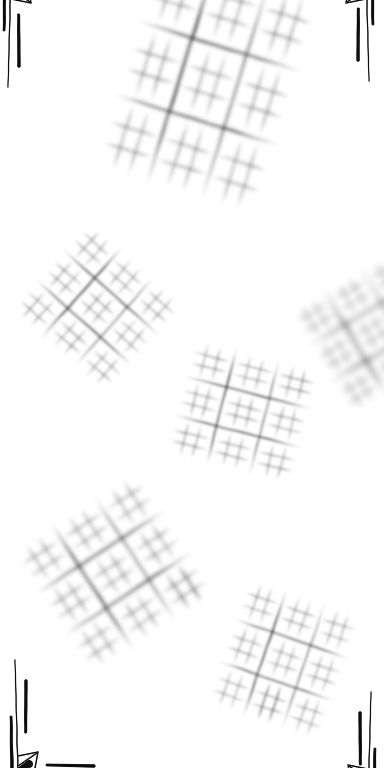
A Shadertoy shader for this background:

```glsl
const float GRID = 384.0;            // design units across the canvas width
const vec3 PAPER = vec3(1.0);
const vec3 INK = vec3(0.05);
const float BIG_SHADE = 0.29;        // darkness of the large grid lines
const float SMALL_SHADE = 0.135;     // darkness of the small grid lines
const float BIG_LEAN = 0.22;         // extra weight of the left large line
const float ACCENT_RATE = 0.02;      // share of strokes drawn darker
const float ACCENT = 0.7;
const float WOBBLE = 0.8;            // sideways drift of hand-drawn lines
const float THICK = 1.75;
const float THIN = 0.75;

const int BOARDS = 6;
// centre and cell pitch of each board
const vec4 PLACE[BOARDS] = vec4[](
    vec4(208, 83, 57, 77), vec4(97.5, 307.5, 43.5, 40.5), vec4(243, 412, 44, 40),
    vec4(114, 573, 51, 50), vec4(284, 660, 40.5, 45), vec4(374, 332, 43, 42));
// rotation, blur radius and strength of each board
const vec3 POSE[BOARDS] = vec3[](
    vec3(0.30, 2.9, 0.95), vec3(0.73, 2.1, 0.95), vec3(0.25, 2.0, 1.0),
    vec3(-0.577, 3.2, 0.8), vec3(0.33, 2.0, 0.95), vec3(-0.535, 5.0, 0.5));
// corner ornament offsets: lower left, lower right, upper left, upper right
const vec2 SHIFT[4] = vec2[](vec2(0, 0), vec2(-2, -32), vec2(-7, -21), vec2(0, -27));

float hash(float n) { return fract(sin(n * 12.9898) * 4375.85); }

vec2 gradientAt(vec2 cell) {
    float angle = 6.2832 * hash(dot(cell, vec2(1.0, 57.31)));
    return vec2(cos(angle), sin(angle));
}

float gradientNoise(vec2 p) {
    vec2 i = floor(p), f = p - i;
    vec2 w = f * f * f * (f * (f * 6.0 - 15.0) + 10.0);
    vec2 e = vec2(1, 0);
    float low = mix(dot(gradientAt(i), f), dot(gradientAt(i + e), f - e), w.x);
    float high = mix(dot(gradientAt(i + e.yx), f - e.yx), dot(gradientAt(i + 1.0), f - 1.0), w.x);
    return mix(low, high, w.y);
}

// One soft line: offset across it, position along it
float softStroke(float across, float along, float fade, float blur, float seed) {
    float n = gradientNoise(vec2(along * 0.04, seed * 1.37));
    float d = (across + WOBBLE * n) / blur;
    return exp(-d * d) * fade * (1.0 + 0.4 * n);
}

// Two lines crossing two lines, in cell coordinates
float crossGrid(vec2 q, vec2 pitch, float gap, float reach, float blur, vec2 shade, float seed) {
    vec2 across = (abs(q) - gap) * pitch;
    vec2 along = q * pitch;
    vec2 fade = 1.0 - smoothstep(reach * 0.45, reach * 1.12, abs(q));
    vec2 side = seed + step(0.0, q) * vec2(1, 2) + vec2(0, 5);
    float a = shade.x * softStroke(across.x, along.y, fade.y, blur, side.x);
    float b = shade.y * softStroke(across.y, along.x, fade.x, blur, side.y);
    return 1.0 - (1.0 - a) * (1.0 - b);
}

// Large grid with a small grid inside each of its nine cells
float board(vec2 p, vec4 place, vec3 pose, float seed) {
    vec2 d = p - place.xy, axis = vec2(cos(pose.x), sin(pose.x));
    vec2 q = vec2(dot(d, axis), dot(d, vec2(-axis.y, axis.x))) / place.zw;
    if (max(abs(q.x), abs(q.y)) > 1.8) return 0.0;
    vec2 cell = clamp(round(q), -1.0, 1.0);
    float cellSeed = seed + 11.0 * (cell.x + 3.0 * cell.y + 6.0);
    vec2 bigShade = vec2(1.0 - BIG_LEAN * sign(q.x), 1.0) * BIG_SHADE * pose.z;
    vec2 accent = step(1.0 - ACCENT_RATE, vec2(hash(cellSeed + 0.5), hash(cellSeed + 0.7)));
    vec2 smallShade = (1.0 + ACCENT * accent) * SMALL_SHADE * pose.z;
    float big = crossGrid(q, place.zw, 0.5, 1.42, pose.y, bigShade, seed);
    float small = crossGrid(q - cell, place.zw, 0.14, 0.43, pose.y, smallShade, cellSeed);
    return 1.0 - (1.0 - big) * (1.0 - small);
}

// Distance to a line whose radius changes from end to end
float taper(vec2 p, vec2 a, vec2 b, float ra, float rb) {
    vec2 ab = b - a;
    float h = clamp(dot(p - a, ab) / dot(ab, ab), 0.0, 1.0);
    return length(p - a - ab * h) - mix(ra, rb, h);
}

// Brushed bars and a small leaf; e is measured inward from the corner
float cornerOrnament(vec2 e, vec2 shift) {
    vec2 bar = e - shift;
    vec2 leaf = e - vec2(shift.x, max(shift.y, -13.0));
    bar.x += 0.5 * gradientNoise(bar * 0.06);
    float d = taper(bar, vec2(15, 108), vec2(18, -5), THIN * 0.8, THIN);
    d = min(d, taper(bar, vec2(26, 87), vec2(25.5, 36), THICK, THICK * 0.85));
    d = min(d, taper(bar, vec2(11, 51), vec2(12, -5), THICK * 0.8, THICK));
    d = min(d, taper(bar, vec2(47, 3), vec2(94, 2), THICK * 0.8, THICK));
    d = min(d, taper(leaf, vec2(18, 12), vec2(38, 16), THIN, THIN));
    d = min(d, taper(leaf, vec2(38, 16), vec2(35, 0), THIN, THIN));
    d = min(d, taper(leaf, vec2(18, 2), vec2(37, 15), THIN, THIN));
    return min(d, taper(leaf, vec2(19, 0), vec2(29, 4), 1.0, 4.0));
}

void mainImage(out vec4 fragColor, in vec2 fragCoord) {
    float pixel = GRID / iResolution.x;
    vec2 size = iResolution.xy * pixel;
    vec2 p = vec2(fragCoord.x, iResolution.y - fragCoord.y) * pixel;

    // Blurred boards
    float light = 1.0;
    for (int i = 0; i < BOARDS; i++)
        light *= 1.0 - board(p, PLACE[i], POSE[i], 131.0 * float(i) + 7.0);
    vec3 color = PAPER * light;

    // Sharp corner strokes
    int corner = (p.x > size.x * 0.5 ? 1 : 0) + (p.y < size.y * 0.5 ? 2 : 0);
    float d = cornerOrnament(min(p, size - p), SHIFT[corner]);
    color = mix(INK, color, smoothstep(-0.6 * pixel, 0.6 * pixel, d));

    fragColor = vec4(color, 1.0);
}
```
